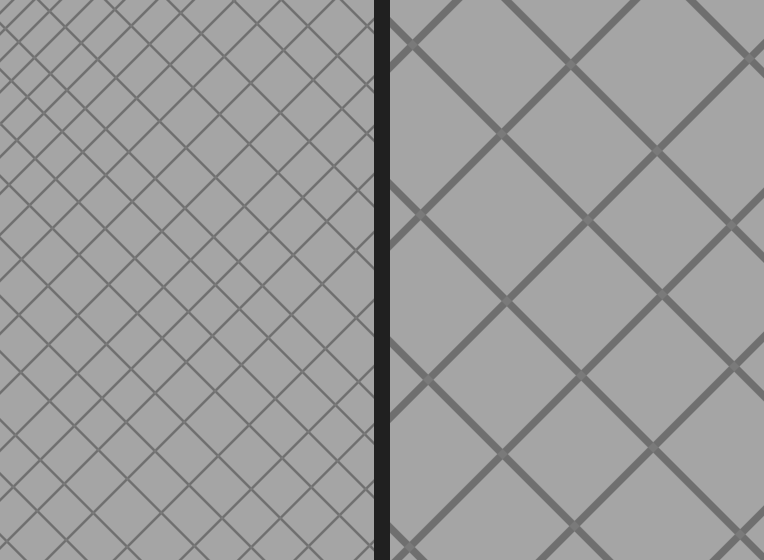
Left, the full canvas; right, a detail of the centre.
This pattern is drawn by a Shadertoy shader. Its source:

```glsl
const float PI = 3.14159265;

// Sum of eight sine harmonics that makes the line spacing uneven
float drift(float phase, vec4 lowOrder, vec4 lowAmp, vec4 highOrder, vec4 highAmp) {
    return dot(lowAmp, sin(phase * lowOrder)) + dot(highAmp, sin(phase * highOrder));
}

// Offset of the k-th rising line along x + y; spacing tightens at the top left
float risingOffset(float k) {
    return 0.0234 + 0.08478 * k + drift(PI * k / 19.0,
        vec4(1, 2, 3, 5), vec4(-0.188, -0.0283, -0.0038, 0.0051),
        vec4(6, 7, 8, 9), vec4(-0.0078, -0.0025, 0.0036, -0.0039));
}

// Offset of the k-th falling line along y - x
float fallingOffset(float k) {
    return -0.6094 + 0.10426 * k + drift(PI * k / 15.0,
        vec4(2, 3, 4, 5), vec4(0.0082, -0.0050, -0.0102, -0.0026),
        vec4(6, 7, 10, 12), vec4(0.0025, 0.0039, 0.0021, 0.0055));
}

float lineCoverage(float dist) {
    float blur = 0.75 / iResolution.y;
    return 1.0 - smoothstep(0.0022 - blur, 0.0022 + blur, dist);
}

void mainImage(out vec4 fragColor, in vec2 fragCoord) {
    // Height is one unit, y runs down from the top edge
    vec2 p = vec2(fragCoord.x, iResolution.y - fragCoord.y) / iResolution.y;

    // Distance to the nearest line of each diagonal family
    float risingDist = 1.0;
    float fallingDist = 1.0;
    for (int i = 0; i < 20; i++) {
        risingDist = min(risingDist, abs(p.x + p.y - risingOffset(float(i))));
    }
    for (int i = 0; i < 16; i++) {
        fallingDist = min(fallingDist, abs(p.y - p.x - fallingOffset(float(i))));
    }
    float rising = lineCoverage(risingDist * sqrt(0.5));
    float falling = lineCoverage(fallingDist * sqrt(0.5));

    // Grey ground, darker lines, slightly lighter crossings
    float ink = rising + falling - 1.2 * rising * falling;
    fragColor = vec4(vec3(mix(0.647, 0.435, ink)), 1.0);
}
```
